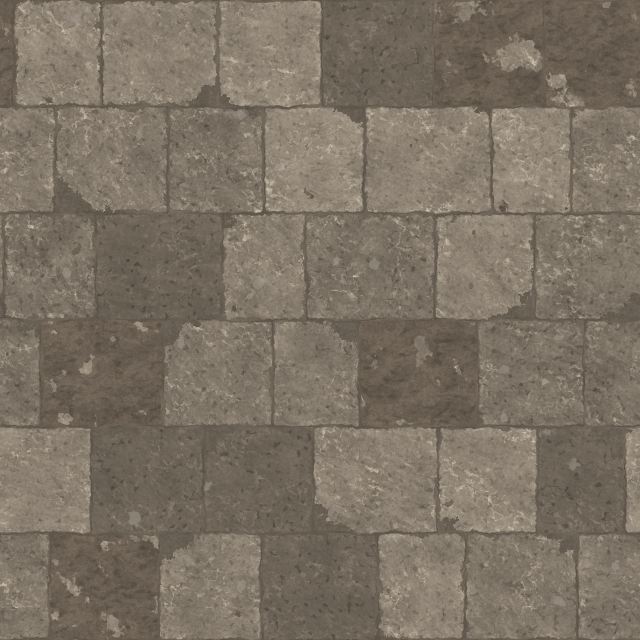
This texture is drawn by a three.js fragment shader. Its source:

```glsl
// Weathered stone paving: six rows of six uneven blocks in running bond.
// Jittered joints and worn edges shape each block; layered gradient noise
// gives it clouds, grain, pale scratches, flecks and eroded dark patches.
varying vec2 vUv;

vec2 hash2(vec2 p) {
  vec3 q = fract(p.xyx * vec3(0.1031, 0.1030, 0.0973));
  q += dot(q, q.yzx + 33.33);
  return fract((q.xx + q.yz) * q.zy);
}

// Gradient noise, roughly -1 to 1, wrapping after the given period
float corner(vec2 cell, vec2 offset, float period) {
  return dot(hash2(mod(cell, period) + 3.7) * 2.0 - 1.0, offset);
}

float gradientNoise(vec2 p, float period) {
  vec2 i = floor(p), f = fract(p), o = vec2(1.0, 0.0);
  vec2 u = f * f * f * (f * (f * 6.0 - 15.0) + 10.0);
  return 1.5 * mix(
    mix(corner(i, f, period), corner(i + o, f - o, period), u.x),
    mix(corner(i + o.yx, f - o.yx, period), corner(i + 1.0, f - 1.0, period), u.x), u.y);
}

float noise(vec2 p) { return gradientNoise(p, 4096.0); }

float fbm(vec2 p) {
  float sum = 0.0, amp = 0.55;
  for (int i = 0; i < 5; i++) {
    sum += amp * noise(p);
    p = p * 2.03 + 17.0;
    amp *= 0.6;
  }
  return sum;
}

mat2 rotate(float a) { return mat2(cos(a), sin(a), -sin(a), cos(a)); }

// Position of a vertical joint, shifted from its even spacing
float jointAt(float index, float row) {
  return index + 0.3 * (hash2(vec2(mod(index, 6.0) + 11.0, row + 23.0)).x - 0.5);
}

void main() {
  // Slightly wavy block grid
  vec2 wave = vec2(gradientNoise(vUv * 24.0, 24.0), gradientNoise(vUv * 24.0 + 9.5, 24.0));
  vec2 chipping = vec2(gradientNoise(vUv * 120.0, 120.0), gradientNoise(vUv * 120.0 + 31.5, 120.0));
  vec2 grid = vUv * 6.0 + 0.016 * wave + 0.012 * chipping;
  float row = mod(floor(grid.y), 6.0);
  float x = grid.x - 0.5 * (1.0 - mod(row, 2.0));

  // Block under this point, and its own coordinates
  float nearest = floor(x + 0.5);
  float index = nearest - step(x, jointAt(nearest, row));
  float left = jointAt(index, row);
  vec2 size = vec2(jointAt(index + 1.0, row) - left, 1.0);
  vec2 local = vec2(x - left, fract(grid.y));
  vec2 id = vec2(mod(index, 6.0), row);
  vec2 pick = hash2(id + 41.0), wear = hash2(id + 73.0);
  vec2 s = local + 60.0 * hash2(id + 97.0);

  // Distance inside the rounded block, then ragged edges and a broken corner
  vec2 e = abs(local - 0.5 * size) - 0.5 * size + 0.04;
  float joint = 0.04 - length(max(e, 0.0)) - min(max(e.x, e.y), 0.0);
  float ragged = fbm(s * 7.0);
  float edge = joint - 0.12 * wear.x * max(ragged, 0.0);
  vec2 brokenCorner = step(0.5, hash2(id + 131.0)) * size;
  vec2 away = abs(local - brokenCorner);
  edge = min(edge, away.x * 0.6 + away.y * 0.8 - 0.28 * wear.y * wear.y + 0.2 * ragged);
  float stone = smoothstep(0.004, 0.022, edge);

  // Base tone, clouds, slanting strata and coarse grain
  float dark = step(0.89, pick.x);
  float eroded = step(pick.x, 0.11);
  float tone = mix(mix(0.3, 0.57, pick.y), 0.17, dark);
  float soft = 1.0 - 0.45 * dark;
  vec2 slant = rotate(0.5 + 0.8 * (wear.x - 0.5)) * s;
  float clouds = fbm(s * 2.6);
  float grain = noise(s * 26.0) + noise(s * 43.0 + 5.0) + 0.8 * noise(s * 71.0);
  tone += soft * (0.26 * clouds + 0.18 * fbm(slant * vec2(4.0, 15.0)) + 0.085 * grain);

  // Pale broken scratches and flecks, gathered in patches
  float patches = smoothstep(-0.25, 0.4, fbm(s * 2.2 + 7.0));
  float scratches = 0.0;
  for (int i = 0; i < 4; i++) {
    float k = float(i);
    vec2 q = rotate(k * 0.9 + wear.y) * s * vec2(2.6, 5.0) + k * 19.0;
    float gap = smoothstep(0.0, 0.35, noise(q * 1.7 + 5.0) + 0.25 * grain);
    scratches += gap * smoothstep(0.08, 0.0, abs(noise(q) + 0.4 * ragged));
  }
  float flecks = smoothstep(0.2, 0.6, noise(slant * vec2(13.0, 22.0)) + 0.4 * noise(s * 40.0));
  tone += soft * (0.08 + patches) * (0.27 * scratches + 0.36 * flecks);

  // Worn light rim, thin dark cracks and small pits
  float rim = smoothstep(0.1, 0.01, edge) * smoothstep(-0.05, 0.4, noise(s * 6.0 + 3.0) + 0.3 * grain);
  tone += 0.17 * rim * soft;
  float crack = smoothstep(0.035, 0.0, abs(noise(slant * vec2(1.6, 3.2) + 43.0) + 0.3 * ragged));
  tone -= 0.16 * crack * smoothstep(0.0, 0.3, noise(s * 4.0 + 51.0));
  tone -= 0.2 * smoothstep(0.3, 0.6, noise(s * 19.0 + 8.0));

  // Eroded surface with crumbled hollows
  float flakes = fbm(s * vec2(4.0, 7.0) + 0.7 * ragged);
  float layer = smoothstep(-0.12, 0.14, flakes);
  float rough = 0.09 + 0.1 * layer + 0.13 * clouds + 0.07 * grain;
  rough -= 0.12 * smoothstep(0.15, 0.4, noise(s * vec2(12.0, 21.0)) + 0.2 * grain);
  float lost = smoothstep(-0.04, 0.04, fbm(s * 2.4 + 29.0) + mix(-0.52, 0.25, eroded));
  tone = mix(tone, rough, lost);

  // Dirt in broken edges; joints are dark in places and faint in others
  float dirt = 0.13 + 0.12 * ragged + 0.07 * grain;
  float depth = smoothstep(-0.35, 0.3, noise(s * 3.5 + 61.0) + 0.25 * grain);
  dirt += smoothstep(0.03, 0.008, joint) * mix(0.07, -0.1, depth);
  tone = mix(dirt, tone, stone);
  vec3 color = mix(vec3(0.36, 0.325, 0.285), vec3(0.74, 0.69, 0.615), clamp(tone, -0.25, 1.15));
  color += vec3(0.006, 0.0, -0.006) * lost;

  // A few grey lichen spots
  vec2 spotCell = floor(s * 4.0);
  vec2 spot = hash2(spotCell + 211.0);
  float reach = length(fract(s * 4.0) - 0.35 - 0.3 * spot) + 0.35 * ragged;
  float lichen = smoothstep(0.2, 0.12, reach) * step(0.965, spot.x) * stone * (1.0 - lost);
  color = mix(color, vec3(0.64, 0.61, 0.57), 0.5 * lichen);

  gl_FragColor = vec4(color, 1.0);
}
```
